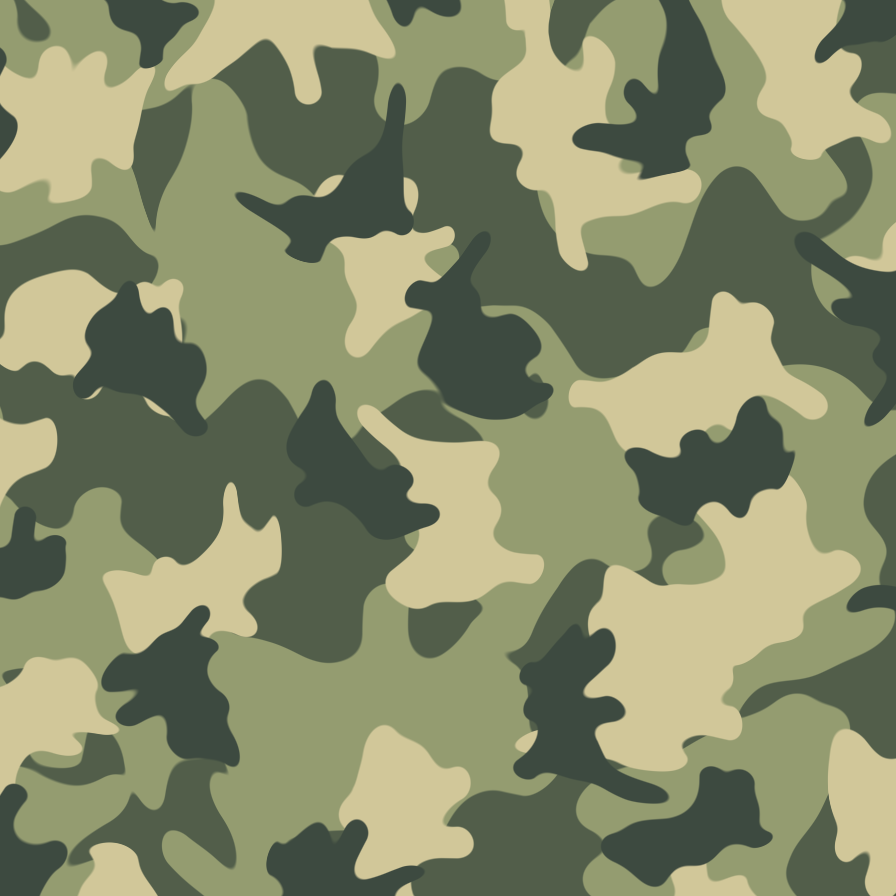
Give the GLSL for this pattern, as a WebGL 2 fragment shader.

```glsl
#version 300 es
precision highp float;

uniform vec2 u_resolution;
out vec4 fragColor;

// Size scales each patch within its cell, girth is the body radius
#define LEAF_CELLS 2.8
#define LEAF_SIZE 1.2
#define LEAF_GIRTH 0.2
#define SAND_CELLS 3.5
#define SAND_SIZE 0.95
#define SAND_GIRTH 0.15
#define SHADE_CELLS 3.5
#define SHADE_SIZE 0.78
#define SHADE_GIRTH 0.12
#define WARP_FREQ 9.0
#define WARP_AMOUNT 0.022
#define FINGERS 7

const vec3 MOSS = vec3(0.32, 0.37, 0.29);
const vec3 LEAF = vec3(0.58, 0.61, 0.44);
const vec3 SAND = vec3(0.82, 0.78, 0.60);
const vec3 SHADE = vec3(0.24, 0.29, 0.25);
const float TAU = 6.28319;
const float HALF_SPINE = 0.2;

vec3 hash(vec2 p) {
    vec3 q = fract(p.xyx * vec3(0.1031, 0.1030, 0.0973));
    q += dot(q, q.yxz + 33.33);
    return fract((q.xxy + q.yzz) * q.zyx);
}

mat2 rotation(float angle) {
    float c = cos(angle), s = sin(angle);
    return mat2(c, s, -s, c);
}

// Two channels of smooth value noise in -1..1
vec2 noise(vec2 p) {
    vec2 i = floor(p), f = p - i;
    f = f * f * f * (f * (f * 6.0 - 15.0) + 10.0);
    vec2 low = mix(hash(i).xy, hash(i + vec2(1, 0)).xy, f.x);
    vec2 high = mix(hash(i + vec2(0, 1)).xy, hash(i + vec2(1, 1)).xy, f.x);
    return mix(low, high, f.y) * 2.0 - 1.0;
}

float smoothMin(float a, float b, float k) {
    float h = max(k - abs(a - b), 0.0) / k;
    return min(a, b) - h * h * k * 0.25;
}

// Capsule whose radius runs from ra to rb
float taperedCapsule(vec2 p, vec2 a, vec2 b, float ra, float rb) {
    vec2 ab = b - a;
    float t = clamp(dot(p - a, ab) / dot(ab, ab), 0.0, 1.0);
    return length(p - a - ab * t) - mix(ra, rb, t);
}

// Bent body with rounded fingers along both sides
float patchDistance(vec2 p, vec2 id, float girth) {
    vec3 rnd = hash(id + 17.3);
    p = rotation(rnd.x * TAU) * p;
    p.y += (rnd.y - 0.5) * 2.4 * p.x * p.x;
    float taper = (rnd.z - 0.5) * 0.6;
    vec2 tip = vec2(HALF_SPINE, 0.0);
    float d = taperedCapsule(p, -tip, tip, girth * (1.0 - taper), girth * (1.0 + taper));

    for (int i = 0; i < FINGERS; i++) {
        vec3 r = hash(id + float(i) * vec2(5.7, 9.1) + 41.9);
        float along = 2.0 * float(i) / float(FINGERS - 1) - 1.0;
        float side = (i % 2 == 0) ? 1.0 : -1.0;
        vec2 dir = normalize(vec2(along * 1.1 + (r.x - 0.5) * 0.9, side));
        vec2 root = tip * along;
        float reach = girth + mix(-0.02, 0.2, r.y);
        float width = mix(0.05, 0.075, r.z);
        d = smoothMin(d, taperedCapsule(p, root, root + dir * reach, width, width), 0.09);
    }
    return d;
}

// Distance to a layer of scattered patches, in canvas units
float layerDistance(vec2 uv, float cells, float size, float girth, float seed) {
    vec2 p = rotation(seed) * uv * cells + seed * 23.7 + 50.0;
    vec2 cell = floor(p);
    float d = 1.0;
    for (int y = -1; y <= 1; y++) {
        for (int x = -1; x <= 1; x++) {
            vec2 id = cell + vec2(x, y);
            vec2 center = id + 0.5 + (hash(id).xy - 0.5) * 0.4;
            d = smoothMin(d, patchDistance((p - center) / size, id, girth) * size, 0.04);
        }
    }
    return d / cells;
}

void main() {
    float pixel = 1.0 / min(u_resolution.x, u_resolution.y);
    vec2 uv = gl_FragCoord.xy * pixel;
    uv += WARP_AMOUNT * noise(uv * WARP_FREQ + 80.0);

    float leaf = layerDistance(uv, LEAF_CELLS, LEAF_SIZE, LEAF_GIRTH, 0.4);
    float sand = layerDistance(uv, SAND_CELLS, SAND_SIZE, SAND_GIRTH, 1.1);
    float shade = layerDistance(uv, SHADE_CELLS, SHADE_SIZE, SHADE_GIRTH, 2.3);

    // Paint back to front with one-pixel soft edges
    vec3 color = MOSS;
    color = mix(color, LEAF, smoothstep(pixel, -pixel, leaf));
    color = mix(color, SAND, smoothstep(pixel, -pixel, sand));
    color = mix(color, SHADE, smoothstep(pixel, -pixel, shade));
    fragColor = vec4(color, 1.0);
}
```
